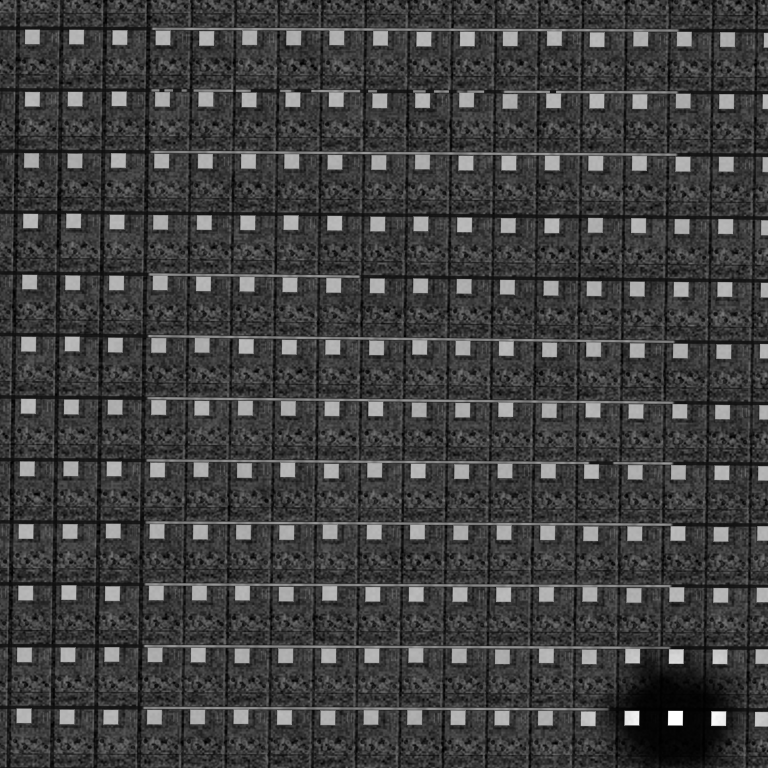
A Shadertoy shader for this pattern:

```glsl
// Panel of small dark circuit boards, each with one pale square chip, in a slightly bowed grid.
// Every cell is built from box and disc distances plus cell-local noise; broken pale rails
// run between the rows, and a scorched patch blackens one corner around glowing chips.
#define COLS 17.68
#define ROWS 12.44
#define ORIGIN vec2(0.0241, 0.0368)
#define LEAN 0.0130
#define BOW 0.0078
#define CHIP_LUM 0.70
#define BOARD_LUM 0.235
#define RAIL_LUM 0.56
#define RAIL_HALF 0.0016
#define GRAIN 0.16
#define SCORCH vec2(0.879, 0.936)

const vec2 CELL = vec2(1.0 / COLS, 1.0 / ROWS);

float hash(vec2 p) {
    vec3 q = fract(vec3(p.xyx) * 0.1031);
    q += dot(q, q.yzx + 33.33);
    return fract((q.x + q.y) * q.z);
}

float noise(vec2 p) {
    vec2 i = floor(p), f = fract(p);
    f = f * f * (3.0 - 2.0 * f);
    return mix(mix(hash(i), hash(i + vec2(1, 0)), f.x),
               mix(hash(i + vec2(0, 1)), hash(i + vec2(1, 1)), f.x), f.y);
}

float fill(float d, float soft) { return smoothstep(soft, -soft, d); }

// Box and disc take cell fractions and return distances in canvas units.
float box(vec2 c, vec2 centre, vec2 halfSize) {
    vec2 d = (abs(c - centre) - halfSize) * CELL;
    return length(max(d, 0.0)) + min(max(d.x, d.y), 0.0);
}

float disc(vec2 c, vec2 centre, float radius) {
    return length((c - centre) * CELL) - radius * CELL.x;
}

// Presence of the pale rail above a given row, at column coordinate x.
float railOn(float x, float row) {
    float last = row == 4.0 ? 7.94 : row == 11.0 ? 13.8 : row == 12.0 ? 11.2 : 15.2;
    float on = smoothstep(3.05, 3.12, x) * smoothstep(last + 0.04, last - 0.04, x);
    float dashes = smoothstep(0.36, 0.52, noise(vec2(x * 6.0, row * 7.0)));
    if (row == 3.0 || row < 0.0) on = 0.0;
    if (row == 12.0 || (row == 1.0 && x < 12.8)) on *= dashes;
    if (row == 7.0) on *= smoothstep(0.25, 0.31, abs(x - 13.55));
    return on * (0.8 + 0.3 * noise(vec2(x * 9.0, row + 40.0)));
}

// Printed board with its small parts; c runs right and down from the cell corner.
float board(vec2 c, vec2 id, float soft) {
    float fine = noise(c * vec2(19.0, 27.0) + 5.0);
    float coarse = noise(c * vec2(9.0, 13.0) + 31.0);
    float lum = BOARD_LUM + 0.04 * (hash(id + 9.0) - 0.5);

    // Shadowed socket and nearby pins
    lum = mix(lum, 0.14, 0.75 * fill(box(c, vec2(0.40, 0.17), vec2(0.26, 0.16)), soft));
    lum = mix(lum, 0.23, 0.7 * fill(box(c, vec2(0.39, 0.15), vec2(0.22, 0.135)), soft));
    for (int k = 0; k < 2; k++) {
        vec2 pin = vec2(0.79 + 0.09 * float(k), 0.15);
        lum = mix(lum, 0.38, 0.7 * fill(box(c, pin, vec2(0.012, 0.075)), soft));
    }

    // Component band: pale lumps between dark holes
    float band = smoothstep(0.43, 0.50, c.y) * smoothstep(0.77, 0.72, c.y);
    lum += band * (0.30 * (fine - 0.5) + 0.12 * (coarse - 0.5));
    for (int k = 0; k < 4; k++) {
        float n = float(k);
        vec2 lump = vec2(0.28 + 0.14 * n, 0.60 + 0.045 * cos(n * 3.1416));
        vec2 hole = vec2(0.14 + 0.24 * n, 0.59 - 0.05 * cos(n * 3.1416));
        lum = mix(lum, 0.39, 0.6 * fill(disc(c, lump, 0.06), soft));
        lum = mix(lum, 0.08, 0.85 * fill(disc(c, hole, 0.05), soft));
    }

    // Crowded lower strip
    float strip = smoothstep(0.75, 0.78, c.y);
    lum = mix(lum, 0.07 + 0.20 * fine + 0.12 * coarse, strip);
    lum = mix(lum, 0.09, 0.7 * fill(box(c, vec2(0.5, 0.755), vec2(0.46, 0.010)), soft));
    return lum;
}

void mainImage(out vec4 fragColor, in vec2 fragCoord) {
    vec2 uv = fragCoord / iResolution.xy;
    uv.y = 1.0 - uv.y;
    float soft = max(0.8 / iResolution.y, 0.0010);

    // Bowed, leaning grid
    float bulge = exp(-pow((uv.y - 0.41) / 0.18, 2.0));
    vec2 p = uv - ORIGIN;
    p.x += LEAN * uv.y;
    p.y -= uv.x * (0.0033 + BOW * bulge) - 0.0033 * bulge;
    vec2 grid = p / CELL;
    vec2 id = floor(grid), c = fract(grid);
    vec2 seam = abs(fract(grid + 0.5) - 0.5) * CELL;

    // Boards, their lit edges and the dark gaps between columns
    float lum = board(c, id, soft);
    float edge = 0.25 + 0.16 * noise(vec2(id.x, grid.y * 15.0));
    lum = mix(lum, edge, 0.65 * fill(box(c, vec2(0.935, 0.5), vec2(0.018, 0.5)), soft));
    float gapHalf = grid.x < 3.5 ? 0.0025 : 0.0016;
    lum = mix(lum, 0.06, 0.85 * fill(seam.x - gapHalf, soft));
    lum += GRAIN * (noise(uv * 370.0) - 0.5) + 0.06 * (noise(uv * 130.0) - 0.5);

    // Row gaps and rails
    lum = mix(lum, 0.06, 0.85 * fill(seam.y - 0.0023, soft));
    float rail = railOn(grid.x, floor(grid.y + 0.5));
    lum = mix(lum, RAIL_LUM, rail * fill(seam.y - RAIL_HALF, soft));

    // Scorched patch, then the chips, brighter inside it
    float r = length(uv - SCORCH) + 0.02 * (noise(uv * 45.0) - 0.5);
    lum *= 1.0 - 0.92 * smoothstep(0.115, 0.04, r);
    vec2 jitter = 0.02 * (vec2(hash(id), hash(id + 17.0)) - 0.5);
    float chip = fill(box(c, vec2(0.34, 0.145) + jitter, vec2(0.170, 0.118)), soft);
    float chipLum = CHIP_LUM + 0.05 * (hash(id + 3.0) - 0.5) + 0.04 * (noise(uv * 300.0) - 0.5);
    chipLum += 0.36 * exp(-pow(length(uv - SCORCH) / 0.085, 2.0));
    lum = mix(lum, chipLum, chip);

    fragColor = vec4(vec3(clamp(lum, 0.0, 1.0)), 1.0);
}
```
